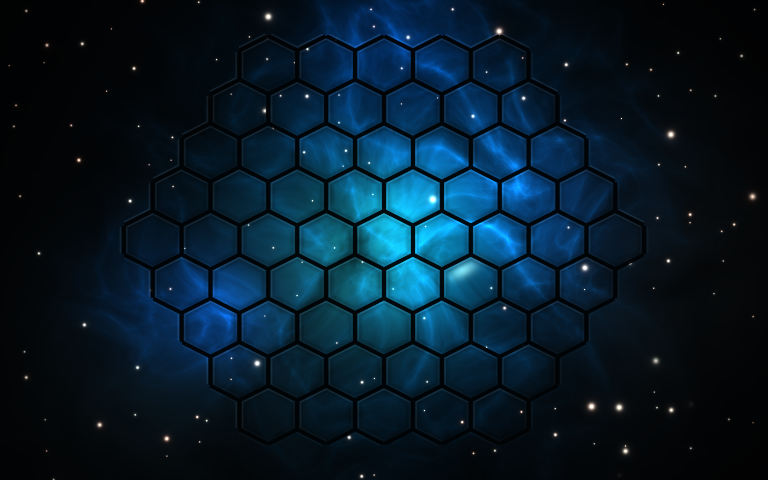
Give the GLSL for this background, as a Shadertoy shader.

```glsl
// Blue-teal nebula with scattered stars behind a dark honeycomb of bevelled cells.

vec2 hash2(vec2 p) {
    p = vec2(dot(p, vec2(127.1, 311.7)), dot(p, vec2(269.5, 183.3)));
    return fract(sin(p) * 43758.5);
}

float corner(vec2 cell, vec2 offset, vec2 f) {
    return dot(hash2(cell + offset) * 2.0 - 1.0, f - offset);
}

float gradientNoise(vec2 p) {
    vec2 i = floor(p), f = fract(p);
    vec2 u = f * f * f * (f * (f * 6.0 - 15.0) + 10.0);
    return mix(mix(corner(i, vec2(0, 0), f), corner(i, vec2(1, 0), f), u.x),
               mix(corner(i, vec2(0, 1), f), corner(i, vec2(1, 1), f), u.x), u.y);
}

// x: soft clouds around zero, y: thin bright filaments
vec2 nebulaNoise(vec2 p) {
    vec2 sum = vec2(0.0);
    float amp = 0.5;
    for (int i = 0; i < 5; i++) {
        float n = gradientNoise(p);
        sum += amp * vec2(n, pow(max(1.0 - 1.8 * abs(n), 0.0), 5.0));
        p = mat2(1.6, 1.2, -1.2, 1.6) * p + 3.7;
        amp *= 0.55;
    }
    return sum;
}

float glow(vec2 p, vec2 center, float radius) {
    vec2 d = (p - center) / radius;
    return exp(-dot(d, d));
}

// One jittered star in some of the cells; warm halo around a white core
vec3 stars(vec2 p, float cells, float density, float radius) {
    vec2 id = floor(p * cells);
    vec2 rnd = hash2(id + cells);
    vec2 pos = 0.2 + 0.6 * hash2(id + 41.3);
    float d = length(fract(p * cells) - pos) / cells;
    float r = radius * (0.6 + 0.5 * rnd.y);
    vec3 tint = mix(vec3(1.0, 0.4, 0.22), vec3(0.75, 0.8, 0.7), hash2(id + 9.1).x);
    vec3 light = vec3(1.0, 0.95, 0.88) * exp(-d * d / (r * r)) + 0.45 * tint * exp(-d / (r * 1.1));
    return light * step(rnd.x, density);
}

vec3 nebula(vec2 p) {
    vec2 warp = vec2(gradientNoise(p * 4.0 + 5.0), gradientNoise(p * 4.0 + 19.0));
    vec2 n = nebulaNoise(p * 5.0 + warp * 0.9 + 11.0);
    float cloud = clamp(0.85 + 1.3 * n.x, 0.15, 1.6);
    float wisp = n.y * n.y;
    float halo = glow(p, vec2(0.04, 0.03), 0.36);

    // Dim dust around the edges
    vec3 col = vec3(0.008, 0.012, 0.016);
    col += cloud * vec3(0.030, 0.034, 0.034) * glow(p, vec2(0.58, -0.04), 0.32);
    col += cloud * vec3(0.022, 0.045, 0.055) * glow(p, vec2(-0.5, -0.28), 0.3);

    // Blue halo and its side clouds
    vec3 blue = vec3(0.006, 0.19, 0.33) * halo;
    blue += vec3(0.0, 0.09, 0.23) * glow(p, vec2(0.26, 0.07), 0.2);
    blue += vec3(0.0, 0.09, 0.23) * glow(p, vec2(0.02, 0.36), 0.17);
    blue += vec3(0.01, 0.15, 0.36) * glow(p, vec2(-0.34, -0.15), 0.1);
    blue += vec3(0.0, 0.06, 0.14) * glow(p, vec2(-0.47, -0.13), 0.14);
    col += blue * cloud;
    col += blue * wisp * 1.6;

    // Teal heart with a hot cyan knot
    col += cloud * vec3(0.035, 0.36, 0.32) * glow(p, vec2(0.02, 0.0), 0.17);
    col += cloud * vec3(0.04, 0.08, 0.05) * glow(p, vec2(-0.1, -0.07), 0.2);
    col += cloud * vec3(0.0, 0.22, 0.30) * glow(p, vec2(0.13, -0.03), 0.11);
    col += vec3(0.04, 0.25, 0.35) * wisp * glow(p, vec2(0.22, 0.07), 0.17);
    vec2 k = mat2(0.87, -0.5, 0.5, 0.87) * (p - vec2(0.17, -0.063)) + warp * 0.012;
    col += vec3(0.75, 0.8, 0.65) * (0.6 + wisp) * glow(k * vec2(0.7, 1.5), vec2(0.0), 0.021);
    return col;
}

// Ring number of a cell counted from the central one
float ring(vec2 center) {
    float row = abs(center.y) / 0.866;
    return max(row, abs(center.x) + 0.5 * row);
}

void mainImage(out vec4 fragColor, in vec2 fragCoord) {
    vec2 p = (fragCoord - 0.5 * iResolution.xy) / iResolution.y;
    vec3 col = nebula(p);

    // Stars from fine to large, the largest gathered at the lower right
    col += 0.8 * stars(p, 15.0, 0.28, 0.0020);
    col += stars(p + 3.0, 9.0, 0.26, 0.0032);
    col += stars(p + 7.0, 6.0, 0.17, 0.0060);
    col += stars(p + 5.0, 13.0, 0.6, 0.0062) * smoothstep(0.2, 0.5, glow(p, vec2(0.5, -0.35), 0.12));

    // Nearest hexagon, slightly flattened, one unit wide
    vec2 q = p * vec2(1.0, 1.145) / 0.1205;
    vec2 s = vec2(1.0, 1.73205);
    vec2 a = q - s * floor(q / s + 0.5);
    vec2 b = q - s * (floor(q / s) + 0.5);
    vec2 local = dot(a, a) < dot(b, b) ? a : b;
    vec2 slant = vec2(0.5, 0.866);
    float side = abs(local.x), diagonal = dot(abs(local), slant);
    float edge = 0.5 - max(side, diagonal);
    vec2 normal = (side > diagonal ? vec2(1.0, 0.0) : slant) * mix(vec2(-1.0), vec2(1.0), step(0.0, local));

    // Keep five rings of cells, including the outer half of the border
    vec2 center = q - local;
    float inside = step(ring(center), 4.25);
    float border = max(inside, step(ring(center + normal), 4.25));
    float aa = 1.0 / (0.1205 * iResolution.y);

    // Inner shade, dark groove and thin lit bevel
    col *= 1.0 - 0.32 * inside * (1.0 - smoothstep(0.03, 0.17, edge));
    float groove = 1.0 - smoothstep(0.036 - 0.5 * aa, 0.036 + 0.5 * aa, edge);
    col = mix(col, vec3(0.004, 0.012, 0.018), 0.94 * groove * border);
    float bevel = exp(-pow((edge - 0.056) / 0.016, 2.0));
    float lit = 0.55 + 0.45 * dot(normal, vec2(-0.5, 0.85)) * (2.0 * inside - 1.0);
    col += border * bevel * lit * (vec3(0.07, 0.08, 0.085) + 0.25 * col);

    // Darken the far corners
    col *= 1.0 - 0.45 * smoothstep(0.55, 0.95, length(p));
    fragColor = vec4(clamp(col, 0.0, 1.0), 1.0);
}
```
